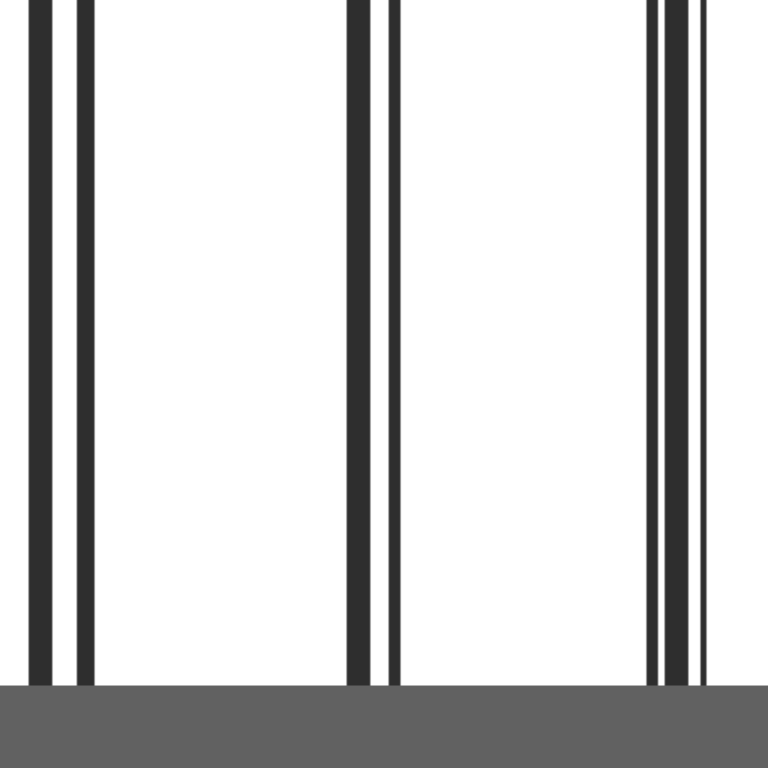
A WebGL 2 fragment shader for this pattern:

```glsl
#version 300 es
precision highp float;
// Three groups of dark upright bars on white, standing on a plain grey band.

uniform vec2 u_resolution;
out vec4 outColor;

const vec3 PAPER = vec3(1.0);
const vec3 BAR   = vec3(0.18);
const vec3 BAND  = vec3(0.38);

const int   GROUPS      = 3;
const float FIRST_X     = 0.0527;  // centre of the first main bar
const float PITCH       = 0.4141;  // distance between main bars
const float MAIN_HALF   = 0.0154;  // half width of a main bar
const float SIDE_OFFSET = 0.0589;  // main bar to its right companion
const float OFFSET_STEP = 0.0119;  // companion moves closer in each group
const float SIDE_HALF   = 0.0115;  // half width of the first companion
const float HALF_STEP   = 0.0038;  // companion thins in each group
const float LEFT_OFFSET = 0.0316;  // extra bar left of the last main bar
const float LEFT_HALF   = 0.0075;
const float BAND_HEIGHT = 0.1074;
const float BAR_SOFT    = 0.0018;  // half width of the blurred bar edge
const float BAND_SOFT   = 0.0010;

// Signed distance across an upright bar.
float barDistance(float x, float centre, float halfWidth) {
    return abs(x - centre) - halfWidth;
}

// Distance to the nearest bar in any group.
float barsDistance(float x) {
    float d = 1.0;
    for (int i = 0; i < GROUPS; i++) {
        float n = float(i);
        float mainX = FIRST_X + n * PITCH;
        float sideX = mainX + SIDE_OFFSET - n * OFFSET_STEP;
        d = min(d, barDistance(x, mainX, MAIN_HALF));
        d = min(d, barDistance(x, sideX, SIDE_HALF - n * HALF_STEP));
    }
    float lastX = FIRST_X + float(GROUPS - 1) * PITCH;
    return min(d, barDistance(x, lastX - LEFT_OFFSET, LEFT_HALF));
}

void main() {
    vec2 uv = gl_FragCoord.xy / u_resolution;
    vec2 pixel = 0.75 / u_resolution;

    // Upright bars
    float barSoft = max(BAR_SOFT, pixel.x);
    float ink = 1.0 - smoothstep(-barSoft, barSoft, barsDistance(uv.x));
    vec3 color = mix(PAPER, BAR, ink);

    // Band along the bottom
    float bandSoft = max(BAND_SOFT, pixel.y);
    float band = 1.0 - smoothstep(-bandSoft, bandSoft, uv.y - BAND_HEIGHT);
    color = mix(color, BAND, band);

    outColor = vec4(color, 1.0);
}
```
